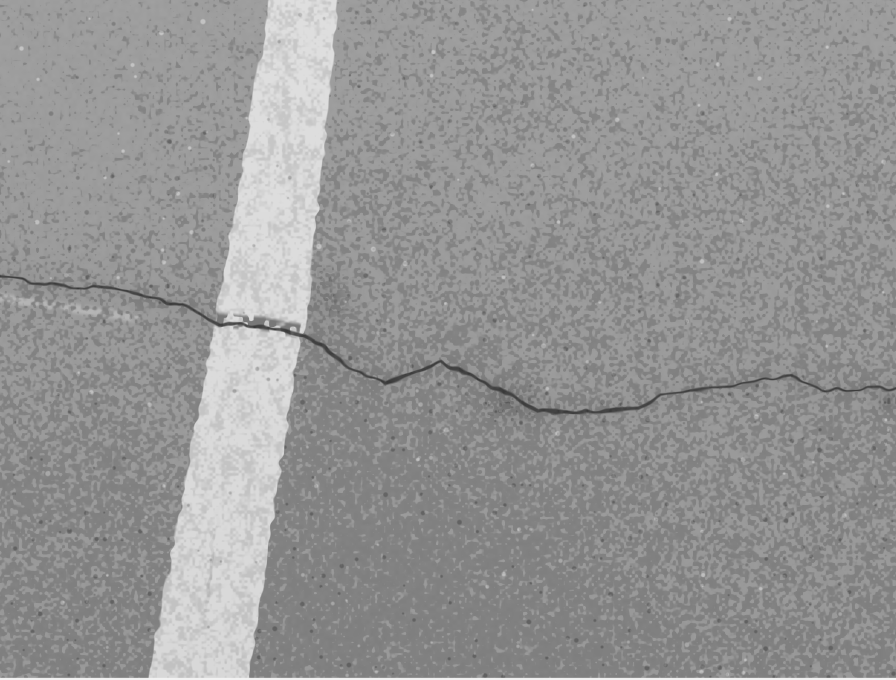
Reproduce this texture procedurally as a Shadertoy shader.

```glsl
#define GRAIN 235.0
#define ASPHALT_DARK 0.515
#define ASPHALT_LIGHT 0.605
#define PAINT_DARK 0.77
#define PAINT_LIGHT 0.86
#define CRACK_TONE 0.22
#define CRACK_WIDTH 0.0021
#define CRACK_JITTER 0.007
#define EDGE_WEAR 0.007

const int CRACK_POINTS = 19;
const vec2 crackPath[CRACK_POINTS] = vec2[](
    vec2(-0.01, 0.597), vec2(0.07, 0.582), vec2(0.163, 0.574), vec2(0.266, 0.553),
    vec2(0.321, 0.524), vec2(0.387, 0.519), vec2(0.45, 0.507), vec2(0.515, 0.46),
    vec2(0.567, 0.438), vec2(0.65, 0.467), vec2(0.73, 0.431), vec2(0.79, 0.395),
    vec2(0.859, 0.393), vec2(0.936, 0.399), vec2(0.971, 0.419), vec2(1.065, 0.43),
    vec2(1.16, 0.447), vec2(1.211, 0.426), vec2(1.34, 0.43));

float hash(vec2 p) {
    vec3 q = fract(p.xyx * 0.1031);
    q += dot(q, q.yzx + 33.33);
    return fract((q.x + q.y) * q.z);
}

float noise(vec2 p) {
    vec2 i = floor(p), f = fract(p);
    f = f * f * (3.0 - 2.0 * f);
    return mix(mix(hash(i), hash(i + vec2(1, 0)), f.x),
               mix(hash(i + vec2(0, 1)), hash(i + vec2(1, 1)), f.x), f.y);
}

float segmentDistance(vec2 p, vec2 a, vec2 b) {
    vec2 ab = b - a;
    return length(p - a - ab * clamp(dot(p - a, ab) / dot(ab, ab), 0.0, 1.0));
}

float blob(vec2 p, vec2 center, vec2 size) {
    vec2 d = (p - center) / size;
    return exp(-dot(d, d));
}

// One small round speck in some of the cells
float specks(vec2 p, float cells, float chance, float radius, float seed) {
    vec2 q = p * cells, id = floor(q) + seed;
    vec2 center = 0.3 + 0.4 * vec2(hash(id + 7.0), hash(id + 19.0));
    float d = length(fract(q) - center) - radius * (0.5 + hash(id + 31.0));
    float soft = cells / iResolution.y;
    return (1.0 - smoothstep(-soft, soft, d)) * step(hash(id), chance);
}

// Distance to the crack, and its height at this column
vec2 crackField(vec2 p) {
    float nearest = 10.0, height = 0.5;
    for (int i = 0; i < CRACK_POINTS - 1; i++) {
        vec2 a = crackPath[i], b = crackPath[i + 1];
        nearest = min(nearest, segmentDistance(p, a, b));
        if (p.x >= a.x && p.x < b.x) height = mix(a.y, b.y, (p.x - a.x) / (b.x - a.x));
    }
    return vec2(nearest, height);
}

void mainImage(out vec4 fragColor, in vec2 fragCoord) {
    vec2 p = fragCoord / iResolution.y;
    float px = 1.0 / iResolution.y;
    float fine = noise(p * GRAIN);
    float grit = noise(p * GRAIN * 0.7 + 41.0);
    float patches = noise(p * 7.0 + 3.0);

    // Asphalt: two mottled tones under a broad light falloff
    float light = 0.34 + 0.34 * p.y + 0.12 * (patches - 0.5);
    light += 0.12 * blob(p, vec2(0.1, 0.85), vec2(0.3, 0.3));
    light += 0.10 * blob(p, vec2(1.12, 0.2), vec2(0.22, 0.2));
    light -= 0.14 * blob(p, vec2(0.62, 0.2), vec2(0.25, 0.25));
    float mottle = smoothstep(-0.13, 0.13, mix(fine, grit, 0.35) + light - 1.0);
    float tone = mix(ASPHALT_DARK, ASPHALT_LIGHT, mottle);
    tone += 0.025 * (p.y - 0.5) + 0.02 * (grit - 0.5);
    tone -= 0.12 * specks(p, 75.0, mix(0.10, 0.03, p.y), 0.18, 5.0);
    tone += 0.15 * specks(p, 48.0, 0.045, 0.12, 90.0);

    // Pale scuff at the left
    float scuff = segmentDistance(p, vec2(0.0, 0.562), vec2(0.2, 0.533));
    tone += 0.10 * (1.0 - smoothstep(0.002, 0.011, scuff)) * smoothstep(0.2, 0.7, grit);

    // Crack geometry with a ragged course
    vec2 jitter = vec2(noise(p * 65.0), noise(p * 65.0 + 57.0)) - 0.5;
    vec2 crack = crackField(p + CRACK_JITTER * jitter);

    // Painted stripe, shifted slightly where the crack breaks it
    float above = smoothstep(-0.004, 0.004, p.y - crack.y);
    float leftEdge = mix(0.218 + 0.186 * p.y, 0.228 + 0.169 * p.y, above);
    float rightEdge = mix(0.366 + 0.148 * p.y, 0.398 + 0.1 * p.y, above);
    float wear = EDGE_WEAR * (noise(p * 75.0 + 11.0) - 0.5);
    float inside = min(p.x - leftEdge, rightEdge - p.x) + wear;
    float stripe = smoothstep(-px, px, inside);
    float coat = 0.55 * fine + 0.45 * noise(p * vec2(90.0, 45.0));
    float paint = mix(PAINT_DARK, PAINT_LIGHT, smoothstep(0.2, 0.65, coat));
    paint += 0.025 * (p.y - 0.5);
    float scratch = abs(p.x - 0.31 - 0.12 * (p.y - 0.16) - 0.01 * jitter.x);
    paint -= 0.07 * (1.0 - smoothstep(0.001, 0.004, scratch))
           * blob(p, vec2(0.31, 0.16), vec2(0.1, 0.06));
    paint -= 0.15 * specks(p, 60.0, 0.05, 0.13, 130.0);
    tone = mix(tone, paint, stripe);

    // Dirt stains beside the crack, and chipped paint across the stripe
    float stain = blob(p, vec2(0.48, 0.56), vec2(0.035, 0.04))
                + blob(p, vec2(0.75, 0.405), vec2(0.04, 0.025))
                + blob(p, vec2(1.31, 0.41), vec2(0.02, 0.016));
    tone -= (0.04 + 0.12 * smoothstep(0.6, 0.85, grit)) * stain * (1.0 - stripe);
    tone -= 0.035 * exp(-crack.x * 70.0) * (1.0 - stripe);
    float chips = stripe * (1.0 - smoothstep(0.006, 0.014, abs(p.y - crack.y - 0.005)));
    tone = mix(tone, 0.47, chips * smoothstep(0.35, 0.6, noise(p * 130.0)));

    // Dark crack line, thinner toward both ends
    float width = CRACK_WIDTH * (0.6 + 0.6 * noise(p * 45.0 + 23.0));
    width *= mix(0.75, 1.15, smoothstep(0.1, 0.3, p.x) - smoothstep(0.9, 1.0, p.x));
    float line = 1.0 - smoothstep(width - px, width + 1.2 * px, crack.x);
    tone = mix(tone, CRACK_TONE, line * (0.75 + 0.25 * fine));

    // Bright border along the bottom
    tone = mix(0.95, tone, smoothstep(0.002, 0.002 + 1.5 * px, p.y));
    fragColor = vec4(vec3(tone), 1.0);
}
```
